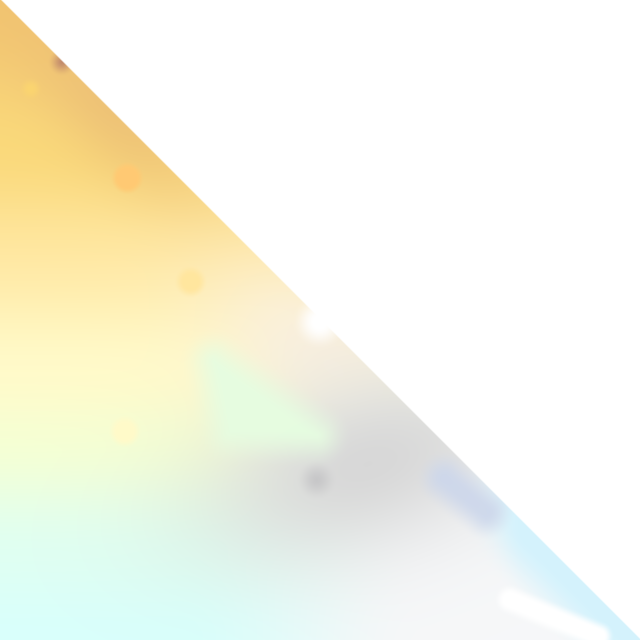
Reproduce this background procedurally as a WebGL 1 fragment shader.

```glsl
precision highp float;
// Soft pastel gradient with blurred glows, filling the triangle below a diagonal.

uniform vec2 u_resolution;

const vec3 WHITE = vec3(1.0);
const vec3 AMBER = vec3(0.95, 0.77, 0.44);
const vec3 GOLD = vec3(0.98, 0.85, 0.48);
const vec3 HONEY = vec3(1.0, 0.91, 0.64);
const vec3 CREAM = vec3(1.0, 0.98, 0.79);
const vec3 LIME = vec3(0.96, 1.0, 0.83);
const vec3 MINT = vec3(0.88, 1.0, 0.94);
const vec3 AQUA = vec3(0.85, 1.0, 0.985);
const vec3 OCHRE = vec3(0.92, 0.74, 0.46);
const vec3 PEACH = vec3(0.98, 0.94, 0.88);
const vec3 MIST = vec3(0.965, 0.97, 0.975);
const vec3 GREY = vec3(0.845, 0.845, 0.845);
const vec3 LEAF = vec3(0.90, 0.99, 0.88);
const vec3 PERIWINKLE = vec3(0.80, 0.84, 0.92);
const vec3 SKY = vec3(0.83, 0.95, 0.99);

const float DIAGONAL = 1.002;     // x + y along the edge
const float LEAF_ROUND = 0.022;
const float LEAF_BLUR = 0.034;

// 1 inside a shape of signed distance d, fading across +-blur
float cover(float d, float blur) {
  return 1.0 - smoothstep(-blur, blur, d);
}

// Elliptical Gaussian falloff, tilted by an angle
float glow(vec2 p, vec2 center, vec2 radii, float angle) {
  float c = cos(angle), s = sin(angle);
  vec2 q = p - center;
  q = vec2(c * q.x + s * q.y, c * q.y - s * q.x) / radii;
  return exp(-dot(q, q));
}

float segment(vec2 p, vec2 a, vec2 b) {
  vec2 d = b - a;
  return length(p - a - d * clamp(dot(p - a, d) / dot(d, d), 0.0, 1.0));
}

float side(vec2 p, vec2 a, vec2 b) {
  vec2 d = normalize(b - a);
  return d.y * (p.x - a.x) - d.x * (p.y - a.y);
}

// Signed distance to a counter-clockwise triangle
float triangle(vec2 p, vec2 a, vec2 b, vec2 c) {
  float outer = min(segment(p, a, b), min(segment(p, b, c), segment(p, c, a)));
  float inner = max(side(p, a, b), max(side(p, b, c), side(p, c, a)));
  return inner < 0.0 ? -outer : outer;
}

vec3 spot(vec3 base, vec2 p, vec2 center, float radius, float blur, vec3 color) {
  return mix(base, color, cover(length(p - center) - radius, blur));
}

// Vertical sweep from aqua at the bottom to amber at the top
vec3 sweep(float y) {
  vec3 c = mix(AQUA, MINT, smoothstep(0.0, 0.18, y));
  c = mix(c, LIME, smoothstep(0.14, 0.32, y));
  c = mix(c, CREAM, smoothstep(0.29, 0.43, y));
  c = mix(c, HONEY, smoothstep(0.41, 0.62, y));
  c = mix(c, GOLD, smoothstep(0.57, 0.78, y));
  return mix(c, AMBER, smoothstep(0.76, 1.0, y));
}

void main() {
  vec2 p = gl_FragCoord.xy / u_resolution;
  float pixel = 1.0 / min(u_resolution.x, u_resolution.y);
  float depth = (DIAGONAL - p.x - p.y) * 0.7071;

  // Broad colour fields
  vec3 color = sweep(p.y);
  color = mix(color, OCHRE, 0.75 * glow(p, vec2(0.18, 0.83), vec2(0.18, 0.08), -0.785));
  color = mix(color, PEACH, 0.9 * glow(p, vec2(0.50, 0.46), vec2(0.19, 0.12), -0.5));
  color = mix(color, MIST, smoothstep(0.28, 0.66, p.x) * (1.0 - smoothstep(0.25, 0.5, p.y)));
  color = mix(color, GREY, glow(p, vec2(0.575, 0.275), vec2(0.26, 0.135), 0.3));

  // Sky band hugging the lower diagonal
  float sky = (1.0 - smoothstep(0.015, 0.095, depth)) * smoothstep(0.72, 0.82, p.x);
  color = mix(color, SKY, sky);

  // Blurred patches
  float leaf = triangle(p, vec2(0.335, 0.435), vec2(0.36, 0.325), vec2(0.495, 0.32));
  color = mix(color, LEAF, cover(leaf - LEAF_ROUND, LEAF_BLUR));
  float smudge = segment(p, vec2(0.695, 0.252), vec2(0.76, 0.20));
  color = mix(color, PERIWINKLE, 0.9 * cover(smudge - 0.025, 0.022));
  float streak = segment(p, vec2(0.797, 0.063), vec2(0.935, 0.006));
  color = mix(color, WHITE, cover(streak - 0.017, 0.008));

  // Small spots
  color = spot(color, p, vec2(0.097, 0.903), 0.010, 0.013, vec3(0.75, 0.53, 0.42));
  color = spot(color, p, vec2(0.048, 0.861), 0.011, 0.008, vec3(0.98, 0.83, 0.44));
  color = spot(color, p, vec2(0.199, 0.722), 0.021, 0.006, vec3(1.0, 0.79, 0.45));
  color = spot(color, p, vec2(0.298, 0.560), 0.019, 0.008, vec3(1.0, 0.90, 0.62));
  color = spot(color, p, vec2(0.195, 0.326), 0.020, 0.007, vec3(1.0, 0.98, 0.79));
  color = spot(color, p, vec2(0.495, 0.250), 0.016, 0.017, vec3(0.78, 0.78, 0.785));
  color = spot(color, p, vec2(0.500, 0.497), 0.026, 0.018, WHITE);

  // White half above the diagonal
  color = mix(WHITE, color, smoothstep(-pixel, pixel, depth));
  gl_FragColor = vec4(color, 1.0);
}
```
